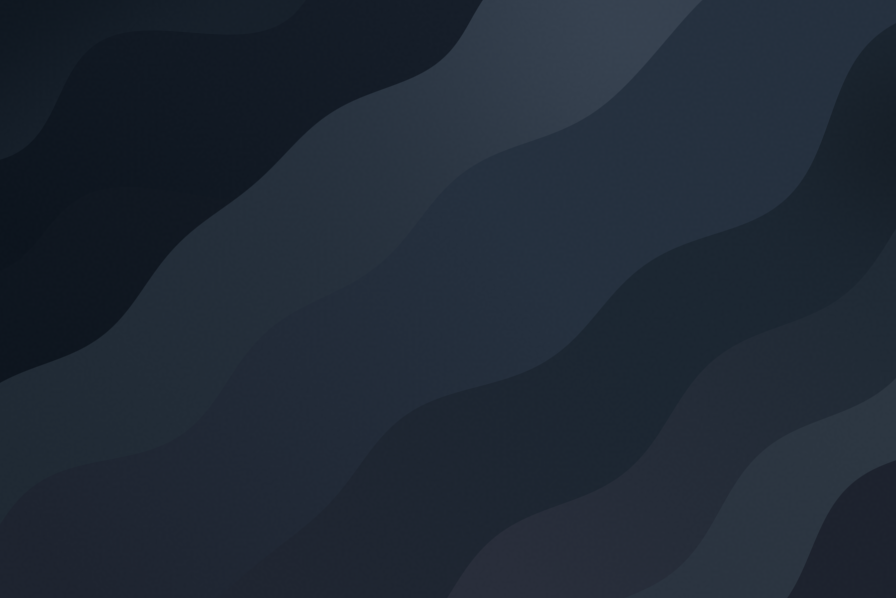
Reproduce this background procedurally as a WebGL 1 fragment shader.

```glsl
precision highp float;

uniform vec2 u_resolution;

// Frame axes: u runs along the bands, v across them
const vec2 ALONG = vec2(0.777, 0.629);

// Band lines: centre, height, slope
const vec3 LINE_CORNER = vec3(0.723, 0.5616, -0.23);
const vec3 LINE_FOLD   = vec3(0.557, 0.377, -0.45);
const vec3 LINE_RIDGE  = vec3(0.771, 0.2637, 0.0);
const vec3 LINE_MIDDLE = vec3(0.840, 0.0438, 0.0);
const vec3 LINE_VALLEY = vec3(1.172, -0.2529, 0.0);
const vec3 LINE_SLOPE  = vec3(0.707, -0.4678, 0.0);
const vec3 LINE_SHORE  = vec3(1.145, -0.6387, 0.035);
const vec3 LINE_FOOT   = vec3(1.221, -0.783, 0.07);

// Waves: amplitude, frequency, phase
const vec3 FLAT          = vec3(0.0);
const vec3 WAVE_CORNER   = vec3(0.0547, 13.13, 0.0);
const vec3 WAVE_FOLD     = vec3(0.0488, 13.72, 0.0);
const vec3 WAVE_RIDGE    = vec3(0.0193, 8.58, 0.255);
const vec3 RIPPLE_RIDGE  = vec3(-0.0117, 17.16, 0.0);
const vec3 WAVE_MIDDLE   = vec3(0.0117, 7.15, 0.0);
const vec3 RIPPLE_MIDDLE = vec3(-0.0209, 14.3, 0.0);
const vec3 WAVE_VALLEY   = vec3(0.0339, 6.185, -2.295);
const vec3 RIPPLE_VALLEY = vec3(0.0328, 12.37, 0.397);
const vec3 WAVE_SLOPE    = vec3(0.0264, 13.24, 0.0);
const vec3 WAVE_SHORE    = vec3(0.0273, 13.41, 0.0);
const vec3 WAVE_FOOT     = vec3(0.0352, 13.41, 0.0);

// Local swells: centre, width, height
const vec3 SWELL_RIDGE       = vec3(1.260, 0.060, 0.014);
const vec3 SWELL_MIDDLE_LOW  = vec3(0.137, 0.156, 0.045);
const vec3 SWELL_MIDDLE_HIGH = vec3(1.475, 0.098, -0.033);
const vec3 SWELL_VALLEY      = vec3(0.410, 0.117, 0.082);

// Band colours, from lower left to upper right
const vec3 CORNER_DARK  = vec3(0.060, 0.092, 0.128);
const vec3 CORNER_LIGHT = vec3(0.090, 0.126, 0.167);
const vec3 NIGHT_A  = vec3(0.050, 0.080, 0.116);
const vec3 NIGHT_B  = vec3(0.086, 0.117, 0.161);
const vec3 FOLD_A   = vec3(0.053, 0.083, 0.119);
const vec3 FOLD_B   = vec3(0.070, 0.098, 0.136);
const vec3 RIDGE_A  = vec3(0.124, 0.163, 0.203);
const vec3 RIDGE_B  = vec3(0.170, 0.212, 0.266);
const vec3 MIDDLE_A = vec3(0.117, 0.140, 0.186);
const vec3 MIDDLE_B = vec3(0.147, 0.192, 0.248);
const vec3 VALLEY_A = vec3(0.123, 0.147, 0.193);
const vec3 VALLEY_B = vec3(0.110, 0.152, 0.196);
const vec3 SLOPE_A  = vec3(0.160, 0.180, 0.230);
const vec3 SLOPE_B  = vec3(0.126, 0.167, 0.210);
const vec3 SHORE_A  = vec3(0.167, 0.203, 0.250);
const vec3 SHORE_B  = vec3(0.175, 0.215, 0.258);
const vec3 FOOT     = vec3(0.114, 0.135, 0.180);

// Soft spots: centre, radius; with their strengths
const vec3 GLOW_SPOT  = vec3(1.05, 0.95, 0.36);
const vec3 GLOW_LIGHT = vec3(0.046, 0.048, 0.050);
const vec3 SHADE_SPOT = vec3(1.52, 0.76, 0.17);
const float SHADE_DEPTH = 0.20;
const float GRAIN_SCALE = 170.0;
const float GRAIN_DEPTH = 0.006;

float wave(float d, vec3 w) { return w.x * cos(w.y * d - w.z); }

float edge(float u, vec3 line, vec3 broad, vec3 ripple) {
    float d = u - line.x;
    return line.y + line.z * d + wave(d, broad) + wave(d, ripple);
}

float swell(float u, vec3 s) {
    float t = (u - s.x) / s.y;
    return s.z * exp(-0.5 * t * t);
}

float spot(vec2 p, vec3 s) {
    vec2 d = (p - s.xy) / s.z;
    return exp(-dot(d, d));
}

vec3 gradient(vec3 a, vec3 b, float start, float end, float u) {
    return mix(a, b, clamp((u - start) / (end - start), 0.0, 1.0));
}

// Paints a band over everything below its edge
vec3 paint(vec3 under, vec3 band, float depth) {
    float blur = 0.9 / u_resolution.y;
    return mix(under, band, smoothstep(-blur, blur, depth));
}

// Gradient noise
float slope(vec2 cell, vec2 f) {
    float a = 6.2832 * fract(sin(dot(cell, vec2(127.1, 311.7))) * 43758.5);
    return dot(vec2(cos(a), sin(a)), f);
}

float noise(vec2 p) {
    vec2 i = floor(p), f = fract(p), w = f * f * (3.0 - 2.0 * f), e = vec2(1.0, 0.0);
    return mix(mix(slope(i, f), slope(i + e, f - e), w.x),
               mix(slope(i + e.yx, f - e.yx), slope(i + 1.0, f - 1.0), w.x), w.y);
}

void main() {
    vec2 p = gl_FragCoord.xy / u_resolution.y;
    float u = dot(p, ALONG), v = dot(p, vec2(-ALONG.y, ALONG.x));

    // Dark bands at the upper left
    vec3 color = mix(CORNER_LIGHT, CORNER_DARK, smoothstep(0.5, 0.78, v));
    color = paint(color, gradient(NIGHT_A, NIGHT_B, 0.4, 1.2, u), edge(u, LINE_CORNER, WAVE_CORNER, FLAT) - v);
    color = paint(color, gradient(FOLD_A, FOLD_B, 0.25, 0.75, u), edge(u, LINE_FOLD, WAVE_FOLD, FLAT) - v);

    // Broad central bands
    vec3 ridge = gradient(RIDGE_A, RIDGE_B, 0.15, 1.4, u) + GLOW_LIGHT * spot(p, GLOW_SPOT);
    color = paint(color, ridge, edge(u, LINE_RIDGE, WAVE_RIDGE, RIPPLE_RIDGE) + swell(u, SWELL_RIDGE) - v);
    float middle = edge(u, LINE_MIDDLE, WAVE_MIDDLE, RIPPLE_MIDDLE) + swell(u, SWELL_MIDDLE_LOW) + swell(u, SWELL_MIDDLE_HIGH);
    color = paint(color, gradient(MIDDLE_A, MIDDLE_B, 0.1, 1.05, u), middle - v);
    vec3 valley = gradient(VALLEY_A, VALLEY_B, 0.4, 1.1, u) * (1.0 - SHADE_DEPTH * spot(p, SHADE_SPOT));
    color = paint(color, valley, edge(u, LINE_VALLEY, WAVE_VALLEY, RIPPLE_VALLEY) + swell(u, SWELL_VALLEY) - v);

    // Bands at the lower right
    color = paint(color, gradient(SLOPE_A, SLOPE_B, 0.7, 1.45, u), edge(u, LINE_SLOPE, WAVE_SLOPE, FLAT) - v);
    color = paint(color, gradient(SHORE_A, SHORE_B, 0.9, 1.3, u), edge(u, LINE_SHORE, WAVE_SHORE, FLAT) - v);
    color = paint(color, FOOT, edge(u, LINE_FOOT, WAVE_FOOT, FLAT) - v);

    gl_FragColor = vec4(color + GRAIN_DEPTH * noise(p * GRAIN_SCALE), 1.0);
}
```
